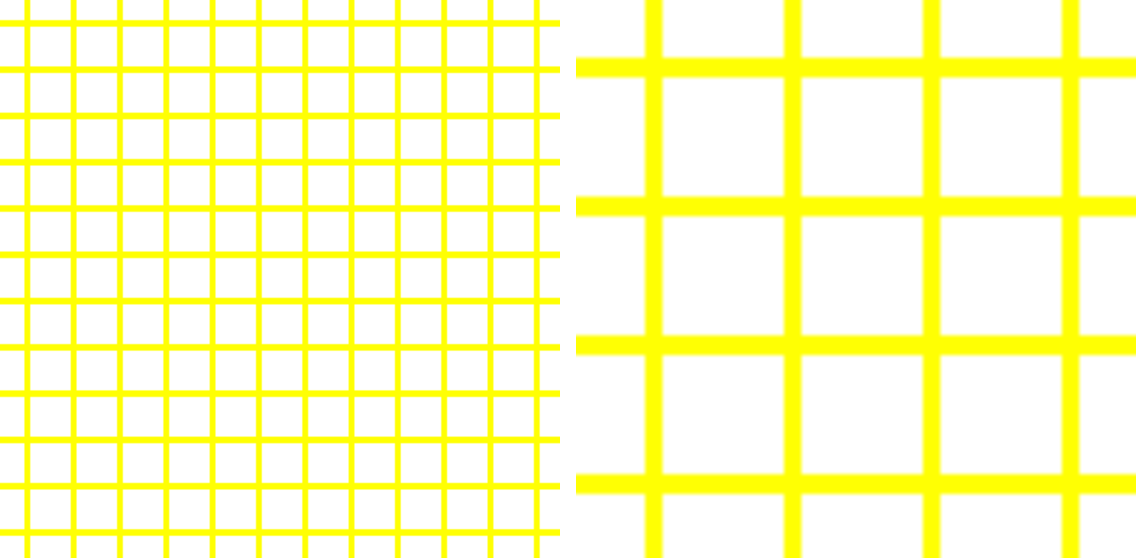
Left, the full canvas; right, a detail of the centre.
Reproduce this pattern procedurally as a Shadertoy shader.

```glsl
// Square lattice of yellow bands on white, twelve bands each way.
// Each axis folds to the distance from its nearest band centre; the two
// soft gaps are multiplied, which gently rounds the corners of every cell.

#define PITCH vec2(0.0830, 0.08294)       // band spacing, in canvas heights
#define FIRST_BAND vec2(0.0490, 0.0457)   // centre of the lowest, leftmost bands
#define BAND_WIDTH vec2(0.0104, 0.0118)   // upright bands, level bands
#define SOFTNESS 0.0020                   // half width of the blurred edge
#define PAPER vec3(1.0)
#define YELLOW vec3(1.0, 1.0, 0.01)

// Per-axis distance to the centre of the nearest band.
vec2 bandDistance(vec2 p) {
    vec2 cell = (p - FIRST_BAND) / PITCH;
    return abs(fract(cell + 0.5) - 0.5) * PITCH;
}

void mainImage(out vec4 fragColor, in vec2 fragCoord) {
    vec2 p = fragCoord / iResolution.y;

    // Never sharper than about one pixel, so small canvases stay smooth.
    float blur = max(SOFTNESS, 0.75 / iResolution.y);
    vec2 edge = bandDistance(p) - 0.5 * BAND_WIDTH;
    vec2 gap = smoothstep(vec2(-blur), vec2(blur), edge);

    fragColor = vec4(mix(YELLOW, PAPER, gap.x * gap.y), 1.0);
}
```
